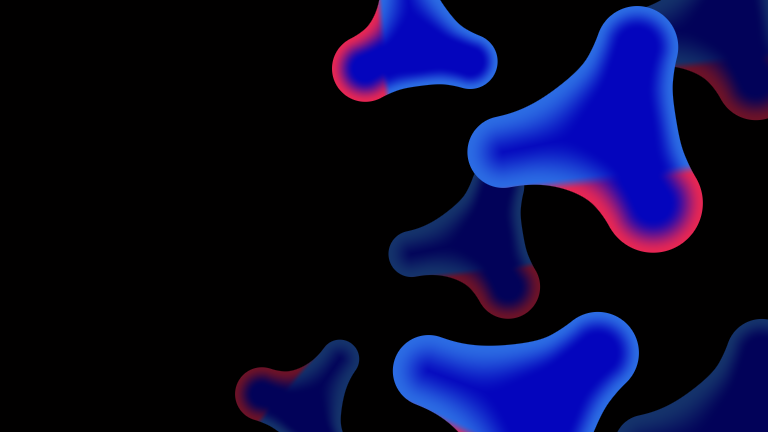
A WebGL 2 fragment shader for this background:

```glsl
#version 300 es
precision highp float;
// Glossy three-lobed blobs floating on black, some bright and some dimmed behind.
// Every blob is one distance field (tapered arms, smoothly joined) that is moved,
// turned and scaled; its depth below the edge blends a rim colour into a blue core.

uniform vec2 u_resolution;
out vec4 outColor;

// Colours
const vec3 BACKGROUND = vec3(0.005, 0.0, 0.0);
const vec3 CORE_BLUE  = vec3(0.015, 0.02, 0.74);
const vec3 RIM_BLUE   = vec3(0.17, 0.42, 0.89);
const vec3 RIM_RED    = vec3(0.90, 0.15, 0.33);

// Blob shape: arm tip (xy), radius at the hub (z) and at the tip (w)
const vec4 TOP_ARM  = vec4( 0.058,  0.192, 0.100, 0.095);
const vec4 LEFT_ARM = vec4(-0.252, -0.051, 0.092, 0.083);
const vec4 RED_ARM  = vec4( 0.095, -0.169, 0.104, 0.115);
const float TIGHT_JOIN = 0.07;
const float WIDE_JOIN  = 0.14;

// Rim glow width, from the left side to the upper right side
const float RIM_WIDE   = 0.100;
const float RIM_NARROW = 0.055;

// Blobs from back to front: centre (xy), scale (z), turn in radians (w)
const int BLOB_COUNT = 7;
const vec4 BLOBS[BLOB_COUNT] = vec4[](
    vec4(1.674, 0.949, 0.800,  0.000),
    vec4(1.115, 0.445, 0.644,  0.000),
    vec4(1.713, 0.012, 0.870,  0.000),
    vec4(0.706, 0.056, 0.540, -2.391),
    vec4(0.961, 0.901, 0.670, -1.606),
    vec4(1.233, 0.051, 1.000, -0.559),
    vec4(1.417, 0.699, 1.000,  0.000));
const int DIM_COUNT = 4;          // the first blobs are the dim ones
const float DIM_LIGHT = 0.47;

float smoothMin(float a, float b, float k) {
    float h = max(k - abs(a - b), 0.0) / k;
    return min(a, b) - 0.25 * h * h * k;
}

// Distance to a tapered arm that starts at the hub
float armDistance(vec2 p, vec4 arm) {
    float along = clamp(dot(p, arm.xy) / dot(arm.xy, arm.xy), 0.0, 1.0);
    return length(p - arm.xy * along) - mix(arm.z, arm.w, along);
}

float blobDistance(vec2 p) {
    float d = smoothMin(armDistance(p, TOP_ARM), armDistance(p, RED_ARM), TIGHT_JOIN);
    return smoothMin(d, armDistance(p, LEFT_ARM), WIDE_JOIN);
}

vec3 blobColor(vec2 p, float d) {
    // The lower lobe glows red, the rest light blue
    float red = smoothstep(0.012, 0.042, 0.12 * p.x - p.y - 0.085);
    vec3 rim = mix(RIM_BLUE, RIM_RED, red);
    float side = smoothstep(-0.15, 0.12, p.x + 0.6 * p.y);
    float width = mix(RIM_WIDE, RIM_NARROW, side);
    width = mix(width, 0.5 * (RIM_WIDE + RIM_NARROW), red);
    float glow = 1.0 - smoothstep(0.0, width, -d);
    return mix(CORE_BLUE, rim, glow);
}

void main() {
    vec2 uv = gl_FragCoord.xy / u_resolution.y;
    float pixel = 1.0 / u_resolution.y;
    vec3 color = BACKGROUND;

    for (int i = 0; i < BLOB_COUNT; i++) {
        vec4 blob = BLOBS[i];
        float c = cos(blob.w), s = sin(blob.w);
        // Undo the turn and scale to reach the blob's own space
        vec2 p = mat2(c, -s, s, c) * (uv - blob.xy) / blob.z;
        float d = blobDistance(p);
        float light = i < DIM_COUNT ? DIM_LIGHT : 1.0;
        float cover = clamp(0.5 - d * blob.z / pixel, 0.0, 1.0);
        color = mix(color, blobColor(p, d) * light, cover);
    }
    outColor = vec4(color, 1.0);
}
```
